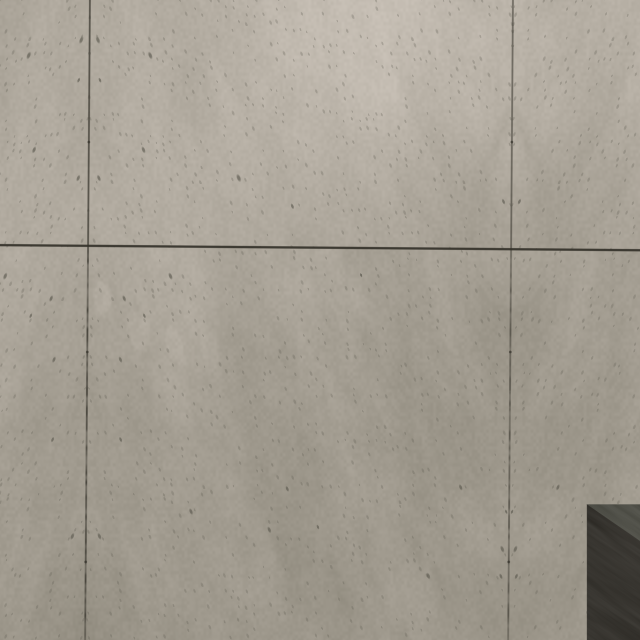
This texture is drawn by a three.js fragment shader. Its source:

```glsl
varying vec2 vUv;

const vec3 STONE_DARK = vec3(0.55, 0.53, 0.48);
const vec3 STONE_LIGHT = vec3(0.78, 0.75, 0.71);
const vec3 GROUT = vec3(0.20, 0.19, 0.16);
const vec3 PIT = vec3(0.36, 0.35, 0.31);
const vec3 WOOD_FRONT = vec3(0.21, 0.20, 0.18);
const vec3 WOOD_TOP = vec3(0.31, 0.31, 0.28);
const float TILE_WIDTH = 0.661;
const float SOFT = 0.0012;

float hash(vec2 p) {
  return fract(sin(dot(p, vec2(127.1, 311.7))) * 43758.5453);
}

float noise(vec2 p) {
  vec2 i = floor(p);
  vec2 f = fract(p);
  f = f * f * (3.0 - 2.0 * f);
  float low = mix(hash(i), hash(i + vec2(1.0, 0.0)), f.x);
  float high = mix(hash(i + vec2(0.0, 1.0)), hash(i + 1.0), f.x);
  return mix(low, high, f.y);
}

float fbm(vec2 p) {
  float sum = 0.0;
  float gain = 0.5;
  for (int i = 0; i < 5; i++) {
    sum += gain * noise(p);
    p = mat2(1.6, 1.2, -1.2, 1.6) * p + 3.7;
    gain *= 0.5;
  }
  return sum;
}

float blob(vec2 p, vec2 center, vec2 radius) {
  vec2 d = (p - center) / radius;
  return exp(-dot(d, d));
}

float line(float dist, float halfWidth) {
  return 1.0 - smoothstep(halfWidth - SOFT, halfWidth + SOFT, abs(dist));
}

// One randomly placed, upright fleck in some of the cells
float flecks(vec2 p, float cells, float chance, float size) {
  vec2 id = floor(p * cells);
  vec2 center = 0.25 + 0.5 * vec2(hash(id + 5.3), hash(id + 9.1));
  vec2 d = (fract(p * cells) - center) / cells;
  d.x += 0.3 * d.y;
  float radius = size * (0.5 + 0.5 * hash(id + 2.7));
  float dist = length(d * vec2(1.0, 0.55));
  return step(hash(id), chance) * (1.0 - smoothstep(0.3 * radius, radius, dist));
}

// Pale scuffs descending to the right
float scuffs(vec2 p) {
  float sum = 0.0;
  for (int i = 0; i < 4; i++) {
    float n = float(i);
    vec2 center = vec2(0.157 + 0.058 * n, 0.445 + 0.095 * exp(-n));
    vec2 d = (p - center) / vec2(0.018, 0.036);
    d.x += 0.3 * d.y;
    float ragged = length(d) + 1.1 * (fbm(p * vec2(55.0, 28.0)) - 0.5);
    sum += (1.0 - smoothstep(0.55, 1.0, ragged)) * (1.0 - 0.17 * n);
  }
  return sum;
}

float lighting(vec2 p) {
  float t = 0.31 + 0.27 * smoothstep(0.25, 0.95, p.y);
  t += 0.31 * blob(p, vec2(0.55, 1.02), vec2(0.32, 0.36));
  t -= 0.13 * blob(p, vec2(0.74, 0.46), vec2(0.24, 0.2));
  return t + 0.09 * blob(p, vec2(0.12, 0.42), vec2(0.22, 0.3));
}

vec3 stone(vec2 p, vec2 q, float jointDist) {
  vec2 slanted = vec2(q.x + 0.25 * q.y, q.y);
  float t = lighting(p);
  t += 0.42 * (fbm(slanted * vec2(8.0, 4.0)) - 0.48);
  t += 0.22 * (fbm(slanted * vec2(38.0, 13.0)) - 0.48);
  t += 0.13 * (noise(q * vec2(230.0, 190.0)) - 0.5);
  t += 0.14 * scuffs(p);
  // Mirrored veins beside the right joint
  vec2 vein = vec2(abs(jointDist) - 0.35 * (0.84 - p.y), p.y);
  t -= 0.14 * blob(vein, vec2(0.0, 0.79), vec2(0.011, 0.045));
  vec3 color = mix(STONE_DARK, STONE_LIGHT, t);
  color = mix(color, PIT, 0.28 * flecks(q, 85.0, 0.22, 0.003));
  return mix(color, PIT, 0.65 * flecks(q + 1.7, 27.0, 0.06, 0.0042));
}

vec3 woodBlock(vec2 p) {
  float slope = p.y - 0.212 + 0.69 * (p.x - 0.917);
  float grain = fbm(vec2(slope * 95.0, p.x * 12.0)) - 0.48;
  vec3 color = mix(WOOD_FRONT, WOOD_TOP, smoothstep(-SOFT, SOFT, slope));
  return color + 0.1 * grain;
}

void main() {
  vec2 p = vUv;
  // Slightly skewed tile grid, mirrored in alternate columns
  float across = p.x - 0.133 - 0.0075 * p.y;
  float column = floor(across / TILE_WIDTH);
  float local = across - column * TILE_WIDTH;
  float seamDist = p.y - 0.617 + 0.008 * p.x;
  float row = step(0.0, seamDist);
  float folded = mix(local, TILE_WIDTH - local, mod(column, 2.0));
  vec3 color = stone(p, vec2(folded, p.y) + row * 7.3, across - TILE_WIDTH);

  // Worn vertical joints with small knots, then the bold horizontal joint
  float jointDist = min(local, TILE_WIDTH - local);
  float side = step(0.5 * TILE_WIDTH, across);
  float wear = mix(noise(vec2(side * 9.0, p.y * 130.0)), 0.75, row);
  float strength = (0.4 + 0.4 * wear) * (1.0 - 0.22 * side);
  color = mix(color, GROUT, strength * line(jointDist, 0.0014));
  float knotY = (fract((p.y - 0.45) / 0.328 + 0.5) - 0.5) * 0.328;
  color = mix(color, GROUT, 0.7 * line(length(vec2(jointDist, knotY)), 0.002));
  color = mix(color, GROUT, 0.92 * line(seamDist, 0.0018));

  // Wooden block in the corner
  float block = smoothstep(-SOFT, SOFT, min(p.x - 0.917, 0.212 - p.y));
  gl_FragColor = vec4(mix(color, woodBlock(p), block), 1.0);
}
```
